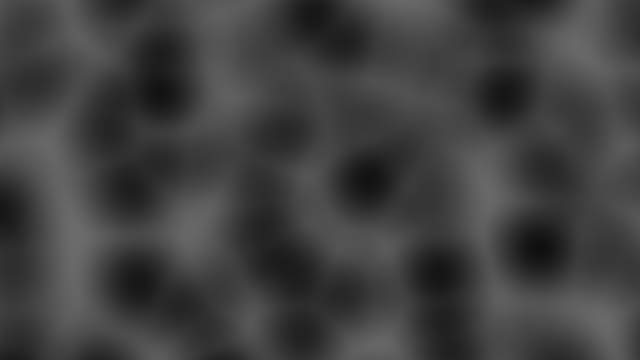
Give the GLSL for this texture, as a Shadertoy shader.

```glsl
// Soft dark blobs on grey, made from two blended layers of cellular noise.

#define SMALL_CELLS 4.0   // cells per canvas height, smaller blobs
#define LARGE_CELLS 3.3   // cells per canvas height, larger blobs
#define SMALL_WEIGHT 0.52 // share of the smaller blobs
#define JITTER 0.8        // how far points stray inside their cells
#define BLOB_REACH 0.78   // distance at which a blob has faded out
#define CREASE 18.0       // sharpness of the creases between blobs
#define DARK_GREY 0.05
#define LIGHT_GREY 0.43

// Two pseudo-random values in 0..1 for a cell
vec2 hash2(vec2 cell) {
    vec3 p = fract(cell.xyx * vec3(0.1031, 0.1030, 0.0973));
    p += dot(p, p.yzx + 33.33);
    return fract((p.xx + p.yz) * p.zy);
}

// Distance to the nearest scattered point, with softened creases
float nearestPoint(vec2 pos) {
    vec2 cell = floor(pos);
    vec2 local = fract(pos);
    float closeness = 0.0;
    for (int y = -2; y <= 2; y++) {
        for (int x = -2; x <= 2; x++) {
            vec2 offset = vec2(x, y);
            vec2 point = offset + 0.5 + JITTER * (hash2(cell + offset) - 0.5);
            vec2 delta = point - local;
            closeness += exp(-CREASE * dot(delta, delta));
        }
    }
    return sqrt(max(-log(closeness) / CREASE, 0.0));
}

// Rounded dark cores that level off towards their neighbours
float blobLayer(vec2 pos) {
    return smoothstep(0.0, BLOB_REACH, nearestPoint(pos));
}

void mainImage(out vec4 fragColor, in vec2 fragCoord) {
    vec2 uv = fragCoord / iResolution.y;

    // Blend the layers
    float smallBlobs = blobLayer(uv * SMALL_CELLS + vec2(17.3, 41.6));
    float largeBlobs = blobLayer(uv * LARGE_CELLS + vec2(52.4, 29.7));
    float shade = mix(largeBlobs, smallBlobs, SMALL_WEIGHT);

    fragColor = vec4(vec3(mix(DARK_GREY, LIGHT_GREY, shade)), 1.0);
}
```
